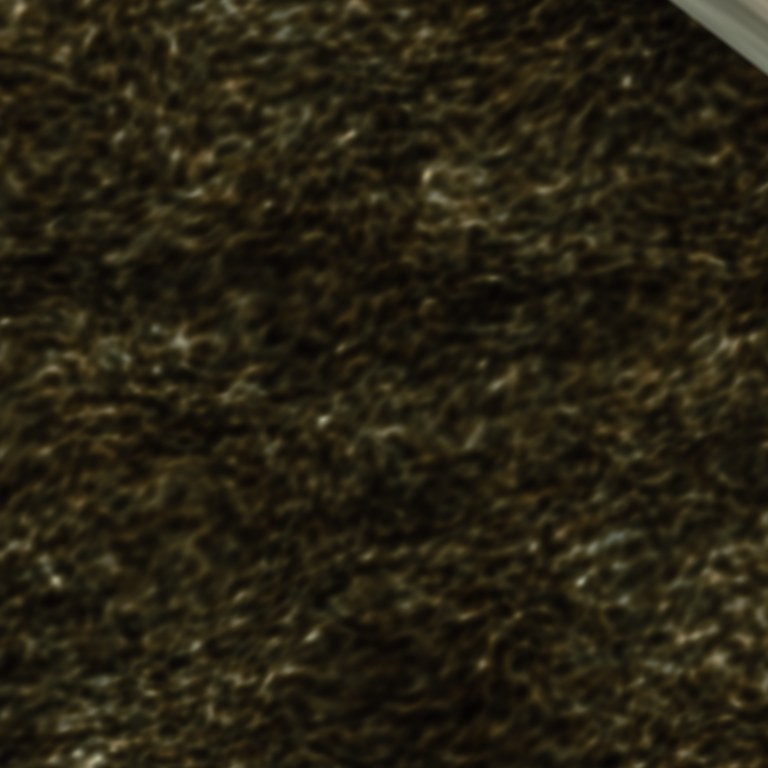
Write a WebGL 2 fragment shader that draws this texture.

```glsl
#version 300 es
precision highp float;
// Dark, soft-focus mulch: olive-brown fibres leaning gently up to the right.
// Layers of stretched gradient noise on a slightly bent domain set a log-brightness,
// pale flecks are scattered on a jittered grid, and a grey rail cuts a corner.

uniform vec2 u_resolution;
out vec4 fragColor;

const float TAU = 6.2831853;
const float NOISE_DEVIATION = 0.215; // spread of the raw gradient noise

vec2 hash2(vec2 cell, float seed) {
    uvec2 q = uvec2(ivec2(cell) + 4096) * uvec2(1597u, 3571u);
    uint h = (q.x ^ (q.y << 7)) + uint(seed) * 9781u;
    h = (h ^ (h >> 15)) * 73244475u;
    h = (h ^ (h >> 15)) * 73244475u;
    h ^= h >> 16;
    return vec2(h & 65535u, h >> 16) / 65536.0;
}

float cornerSlope(vec2 cell, vec2 offset, float seed) {
    float angle = TAU * hash2(cell, seed).x;
    return dot(vec2(cos(angle), sin(angle)), offset);
}

// Gradient noise scaled to unit deviation
float noise(vec2 p, float seed) {
    vec2 i = floor(p), f = p - i;
    vec2 w = f * f * f * (f * (f * 6.0 - 15.0) + 10.0);
    vec2 x = vec2(1.0, 0.0);
    float low = mix(cornerSlope(i, f, seed), cornerSlope(i + x, f - x, seed), w.x);
    float high = mix(cornerSlope(i + x.yx, f - x.yx, seed),
                     cornerSlope(i + 1.0, f - 1.0, seed), w.x);
    return mix(low, high, w.y) / NOISE_DEVIATION;
}

vec2 rotate(vec2 p, float angle) {
    float c = cos(angle), s = sin(angle);
    return vec2(c * p.x + s * p.y, c * p.y - s * p.x);
}

vec2 warp(vec2 p, float frequency, float amount, float seed) {
    return p + amount * vec2(noise(p * frequency, seed), noise(p * frequency, seed + 1.0));
}

// Soft elongated spots, present in a share of the grid cells
float flecks(vec2 p, vec2 cellSize, vec2 radius, float share, float seed) {
    vec2 home = floor(p / cellSize);
    float sum = 0.0;
    for (int y = -1; y <= 1; y++) {
        for (int x = -1; x <= 1; x++) {
            vec2 cell = home + vec2(x, y);
            vec2 trait = hash2(cell, seed + 1.0);
            vec2 center = (cell + hash2(cell, seed)) * cellSize;
            vec2 d = rotate(p - center, (trait.y - 0.4) * 1.6) / radius;
            float strength = step(trait.x, share) * (0.5 + trait.x / share);
            sum += strength * exp(-dot(d, d) * 1.6);
        }
    }
    return sum;
}

// Brightness in deviations from the median
float fibreTone(vec2 p) {
    float patches = noise(p * vec2(2.6, 6.0), 11.0);
    float drifts = noise(p * vec2(6.0, 15.0), 15.0);
    float strands = noise(p * vec2(15.0, 38.0), 12.0);
    float grains = noise(p * vec2(36.0, 54.0), 13.0);
    float crumbs = noise(rotate(p, 0.5) * vec2(52.0, 70.0), 14.0);
    return 0.42 * patches + 0.30 * drifts + 0.40 * strands + 0.56 * grains + 0.38 * crumbs;
}

vec3 earthColor(float tone, float hue) {
    float level = 0.131 * exp(0.44 * tone);
    vec3 tint = mix(vec3(1.0, 0.90, 0.40), vec3(1.0, 0.95, 0.68),
                    smoothstep(0.20, 0.42, level));
    tint *= 1.0 + hue * vec3(0.02, -0.018, -0.08);
    return level * tint + vec3(0.0, -0.008, 0.004);
}

vec3 railColor(float depth, float streak) {
    vec3 face = mix(vec3(0.47, 0.48, 0.41), vec3(0.40, 0.40, 0.33),
                    smoothstep(0.012, 0.045, depth));
    face = mix(face, vec3(0.52, 0.50, 0.42), smoothstep(0.05, 0.062, depth));
    return face * (1.0 + 0.04 * streak);
}

void main() {
    vec2 uv = gl_FragCoord.xy / u_resolution;

    // Fibre-aligned, gently bent coordinates
    vec2 p = rotate(uv, 0.24);
    p = warp(p, 4.0, 0.007, 1.0);
    p = warp(p, 14.0, 0.0012, 3.0);

    float tone = fibreTone(p);
    tone += 1.3 * flecks(p, vec2(0.043, 0.034), vec2(0.014, 0.009), 0.3, 21.0);

    // Rail across the upper right corner, with shade beside it
    vec2 across = normalize(vec2(0.098, 0.128));
    vec2 fromEdge = uv - vec2(0.872, 1.0);
    float depth = dot(fromEdge, across);
    float along = dot(fromEdge, vec2(across.y, -across.x));
    tone -= 1.3 * smoothstep(-0.09, 0.0, depth);

    float hue = noise(p * vec2(24.0, 36.0), 31.0) + 0.5 * noise(p * 4.0, 32.0);
    vec3 color = earthColor(tone, hue);
    float streak = noise(vec2(along * 8.0, depth * 90.0), 41.0);
    color = mix(color, railColor(depth, streak), smoothstep(-0.004, 0.005, depth));
    fragColor = vec4(color, 1.0);
}
```
